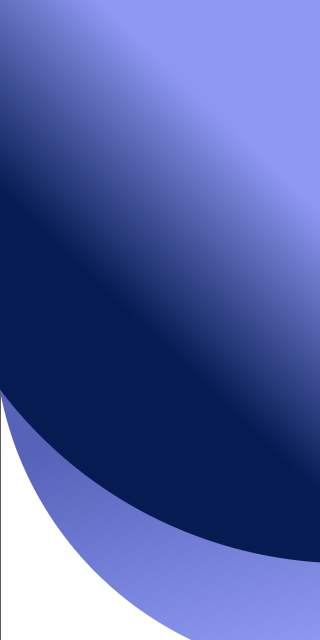
Give the GLSL for this background, as a Shadertoy shader.

```glsl
// Overlapping navy and periwinkle discs with a soft diagonal sheen over white.
#define DISC_CENTER vec2(1.0885, 1.6016)
#define DISC_RADIUS 1.362
#define CRESCENT_CENTER vec2(1.0638, 0.9766)
#define CRESCENT_RADIUS 1.082
#define SHEEN_SLOPE 0.95
#define SHEEN_RANGE vec2(1.406, 2.2865)
#define CRESCENT_SLOPE 0.25
#define CRESCENT_RANGE vec2(0.5417, -0.25)
#define BORDER_WIDTH 0.0025

const vec3 NAVY = vec3(0.020, 0.106, 0.322);
const vec3 PERIWINKLE = vec3(0.557, 0.596, 0.950);
const vec3 INDIGO = vec3(0.340, 0.390, 0.725);
const vec3 PAPER = vec3(1.0);
const vec3 BORDER = vec3(0.20);

// Linear position of a value inside a range, limited to 0..1
float ramp(vec2 range, float value) {
    return clamp((value - range.x) / (range.y - range.x), 0.0, 1.0);
}

// Smooth coverage of a shape from its signed distance
float coverage(float dist, float pixel) {
    return clamp(0.5 - dist / pixel, 0.0, 1.0);
}

float circle(vec2 p, vec2 center, float radius) {
    return length(p - center) - radius;
}

void mainImage(out vec4 fragColor, in vec2 fragCoord) {
    // Canvas space: x in 0..1, y in 0..2
    vec2 p = fragCoord / iResolution.xy * vec2(1.0, 2.0);
    float pixel = 1.0 / iResolution.x;

    // White ground with a hairline on the left
    vec3 color = mix(PAPER, BORDER, coverage(p.x - BORDER_WIDTH, pixel));

    // Lower crescent, brighter toward the bottom right
    float glow = ramp(CRESCENT_RANGE, p.y - CRESCENT_SLOPE * p.x);
    vec3 crescent = mix(INDIGO, PERIWINKLE, glow);
    color = mix(color, crescent, coverage(circle(p, CRESCENT_CENTER, CRESCENT_RADIUS), pixel));

    // Large upper disc with the diagonal sheen
    float sheen = ramp(SHEEN_RANGE, p.y + SHEEN_SLOPE * p.x);
    vec3 disc = mix(NAVY, PERIWINKLE, sheen);
    color = mix(color, disc, coverage(circle(p, DISC_CENTER, DISC_RADIUS), pixel));

    fragColor = vec4(color, 1.0);
}
```
